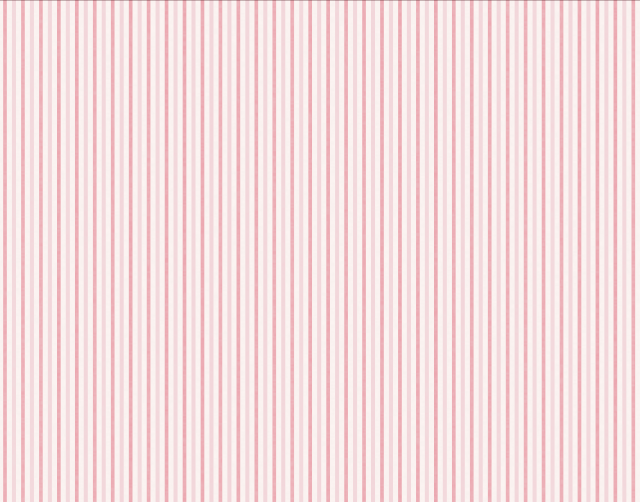
A Shadertoy shader for this pattern:

```glsl
// Vertical ticking stripes, rose and pale pink in turn on cream woven cloth.

const float REPEATS = 35.65;        // rose + pale pairs across the canvas
const float FIRST_CENTRE = 0.0078;  // first rose stripe, in canvas widths
const float ROSE_WIDTH = 0.205;     // stripe widths, in repeats
const float PALE_WIDTH = 0.225;
const float STRIPE_VARIATION = 0.12;
const float THREADS = 384.0;        // threads across the canvas
const float CLOTH_GRAIN = 0.008;
const float DYE_WEAR = 0.16;
const float HEM_HEIGHT = 0.0016;    // top edge line, in canvas heights

const vec3 CREAM = vec3(0.982, 0.951, 0.943);
const vec3 ROSE = vec3(0.926, 0.685, 0.715);
const vec3 PALE = vec3(0.950, 0.845, 0.860);
const vec3 HEM = vec3(0.73, 0.66, 0.67);

float hash(vec2 p) {
    vec3 q = fract(vec3(p.xyx) * 0.1031);
    q += dot(q, q.yzx + 33.33);
    return fract((q.x + q.y) * q.z);
}

float valueNoise(vec2 p) {
    vec2 cell = floor(p);
    vec2 f = fract(p);
    f = f * f * (3.0 - 2.0 * f);
    float low = mix(hash(cell), hash(cell + vec2(1.0, 0.0)), f.x);
    float high = mix(hash(cell + vec2(0.0, 1.0)), hash(cell + 1.0), f.x);
    return mix(low, high, f.y);
}

// Crossed warp and weft slubs, centred on zero.
float weave(vec2 p) {
    float warp = valueNoise(p * vec2(1.0, 0.4));
    float weft = valueNoise(p * vec2(0.2, 1.0) + 71.0);
    return warp + weft - 1.0;
}

void mainImage(out vec4 fragColor, in vec2 fragCoord) {
    vec2 p = fragCoord / iResolution.x;
    float cloth = weave(p * THREADS);

    // Even stripes are rose, odd ones pale; two stripes per repeat.
    float across = (p.x - FIRST_CENTRE) * REPEATS * 2.0;
    float index = floor(across + 0.5);
    float offset = abs(across - index) * 0.5;
    bool isRose = mod(index, 2.0) < 0.5;
    float width = isRose ? ROSE_WIDTH : PALE_WIDTH;
    vec3 dye = isRose ? ROSE : PALE;

    // Pixel coverage of the stripe, then uneven dye along and between stripes.
    float pixel = REPEATS / iResolution.x;
    float stripe = clamp((0.5 * width - offset) / pixel + 0.5, 0.0, 1.0);
    float tint = 1.0 + STRIPE_VARIATION * (hash(vec2(index + 50.0, 7.0)) - 0.5);
    tint += DYE_WEAR * cloth;

    vec3 color = mix(CREAM, dye, stripe * tint);
    color += CLOTH_GRAIN * cloth;

    // Fine shaded line along the top edge.
    float fromTop = 1.0 - fragCoord.y / iResolution.y;
    float hem = clamp((HEM_HEIGHT - fromTop) * iResolution.y + 0.5, 0.0, 1.0);
    color = mix(color, HEM * color, hem);

    fragColor = vec4(clamp(color, 0.0, 1.0), 1.0);
}
```
